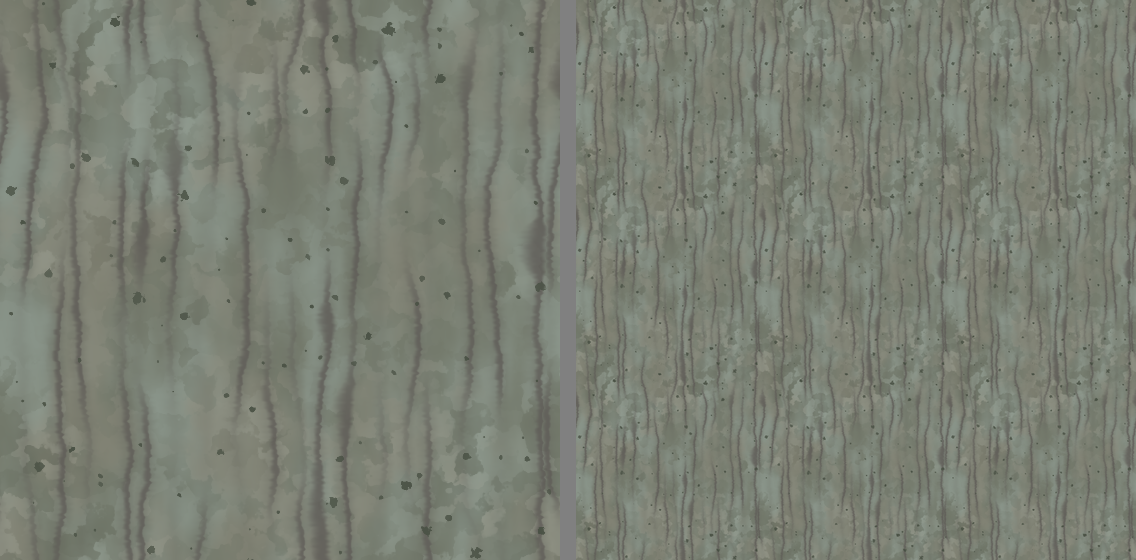
Left, the tile; right, the same tile 3 across and 3 down.
A WebGL 1 fragment shader for this texture:

```glsl
precision highp float;
uniform vec2 u_resolution;

const float GROOVES = 19.0;      // grooves across the canvas
const float GROOVE_WIDTH = 0.10; // in groove spacings
const float GROOVE_DEPTH = 0.70;
const float HALO_DEPTH = 0.42;
const float DABS = 26.0;         // paint dabs across the canvas
const float DAB_CONTRAST = 0.075;
const float SPECK_CELLS = 14.0;
const float SPECK_SHARE = 0.58;
const float SPECK_MIN = 0.0018;  // radii in canvas units
const float SPECK_MAX = 0.0095;

const vec3 OLIVE = vec3(0.455, 0.478, 0.422);
const vec3 COOL = vec3(0.535, 0.578, 0.535);
const vec3 BEIGE = vec3(0.530, 0.525, 0.468);
const vec3 SHADE = vec3(0.405, 0.410, 0.375);
const vec3 GROOVE = vec3(0.365, 0.350, 0.335);
const vec3 SPECK = vec3(0.285, 0.315, 0.265);

float hash(vec2 p) {
  vec3 q = fract(p.xyx * 0.1031);
  q += dot(q, q.yzx + 33.33);
  return fract((q.x + q.y) * q.z);
}

vec2 hash2(vec2 p) {
  return vec2(hash(p + 17.0), hash(p + 71.0));
}

// Value noise that wraps on the unit square
float noise(vec2 uv, vec2 period, float seed) {
  vec2 p = uv * period;
  vec2 c = floor(p);
  vec2 f = p - c;
  f = f * f * (3.0 - 2.0 * f);
  vec2 lo = mod(c, period) + seed;
  vec2 hi = mod(c + 1.0, period) + seed;
  return mix(mix(hash(lo), hash(vec2(hi.x, lo.y)), f.x),
             mix(hash(vec2(lo.x, hi.y)), hash(hi), f.x), f.y);
}

float fbm(vec2 uv, vec2 period, float seed) {
  float sum = 0.0;
  float amp = 0.533;
  for (int i = 0; i < 4; i++) {
    sum += amp * noise(uv, period, seed);
    period *= 2.0;
    seed += 37.0;
    amp *= 0.5;
  }
  return sum;
}

// Ragged cells of flat tone with slightly blended borders
float paintDabs(vec2 uv) {
  vec2 ragged = vec2(fbm(uv, vec2(40.0), 5.0), fbm(uv, vec2(40.0), 205.0));
  vec2 p = uv * DABS + 1.6 * (ragged - 0.5);
  vec2 home = floor(p);
  float tone = 0.0;
  float total = 0.0;
  for (int j = -1; j <= 1; j++) {
    for (int i = -1; i <= 1; i++) {
      vec2 cell = home + vec2(float(i), float(j));
      vec2 id = mod(cell, DABS);
      float weight = exp(-24.0 * length(cell + hash2(id) - p));
      tone += weight * hash(id + 131.0);
      total += weight;
    }
  }
  return tone / max(total, 1e-20) - 0.5;
}

// x: dark core of the grooves, y: soft shading around them
vec2 grooves(vec2 uv) {
  float bend = fbm(uv, vec2(4.0, 5.0), 300.0) - 0.5;
  float x = uv.x * GROOVES + 0.7 * bend;
  float fibre = noise(uv, vec2(70.0, 210.0), 11.0) - 0.5;
  vec2 dark = vec2(0.0);
  for (int k = -1; k <= 2; k++) {
    float id = floor(x) + float(k);
    vec2 lane = vec2(id / GROOVES, uv.y);
    float wander = 0.7 * (noise(lane, vec2(GROOVES, 5.0), 400.0) - 0.5)
                 + 0.14 * (noise(lane, vec2(GROOVES, 22.0), 430.0) - 0.5);
    float jitter = 0.5 * (hash(vec2(mod(id, GROOVES), 77.0)) - 0.5);
    float d = x - id - jitter - wander + 0.10 * fibre;
    float strength = smoothstep(0.15, 0.80, noise(lane, vec2(GROOVES, 5.0), 460.0));
    float swell = smoothstep(0.80, 0.98, noise(lane, vec2(GROOVES, 7.0), 490.0));
    float width = GROOVE_WIDTH * (1.0 + 2.2 * swell);
    float side = d < 0.0 ? 2.2 : 1.0;
    float core = 1.0 - smoothstep(0.15 * width, width * side, abs(d));
    float halo = exp(-d * d * (d < 0.0 ? 8.0 : 18.0));
    dark = max(dark, vec2(core * strength, halo * (0.35 + 0.65 * strength)));
  }
  return dark;
}

// Scattered ragged spots
float specks(vec2 uv) {
  vec2 p = uv * SPECK_CELLS;
  float rough = noise(uv, vec2(170.0), 600.0) + 0.5 * noise(uv, vec2(340.0), 650.0) - 0.75;
  float cover = 0.0;
  for (int j = -1; j <= 1; j++) {
    for (int i = -1; i <= 1; i++) {
      vec2 cell = floor(p) + vec2(float(i), float(j));
      vec2 id = mod(cell, SPECK_CELLS) + 700.0;
      float size = hash(id + 9.0);
      float radius = mix(SPECK_MIN, SPECK_MAX, size * size);
      float d = length(cell + hash2(id) - p) / SPECK_CELLS + 0.9 * rough * radius;
      float spot = 1.0 - smoothstep(-0.0009, 0.0009, d - radius);
      float present = step(hash(id + 43.0), SPECK_SHARE);
      cover = max(cover, spot * present * mix(0.65, 0.95, hash(id + 59.0)));
    }
  }
  return cover;
}

void main() {
  vec2 uv = gl_FragCoord.xy / u_resolution;
  float dab = paintDabs(uv);

  // Washes of colour, drawn out along the grooves
  float streak = fbm(uv, vec2(14.0, 4.0), 800.0);
  float cloud = fbm(uv, vec2(6.0, 6.0), 850.0);
  float warm = fbm(uv, vec2(7.0, 5.0), 900.0);
  float coolness = smoothstep(0.27, 0.73, 0.5 * (streak + cloud) + 0.16 * dab);
  vec3 color = mix(OLIVE, COOL, coolness);
  color = mix(color, BEIGE, 0.65 * smoothstep(0.42, 0.70, warm + 0.16 * dab));
  color += DAB_CONTRAST * dab * smoothstep(0.35, 0.65, fbm(uv, vec2(5.0), 950.0));

  vec2 dark = grooves(uv);
  color = mix(color, SHADE, HALO_DEPTH * dark.y);
  color = mix(color, GROOVE, GROOVE_DEPTH * dark.x);
  color = mix(color, SPECK, specks(uv));
  gl_FragColor = vec4(color, 1.0);
}
```
